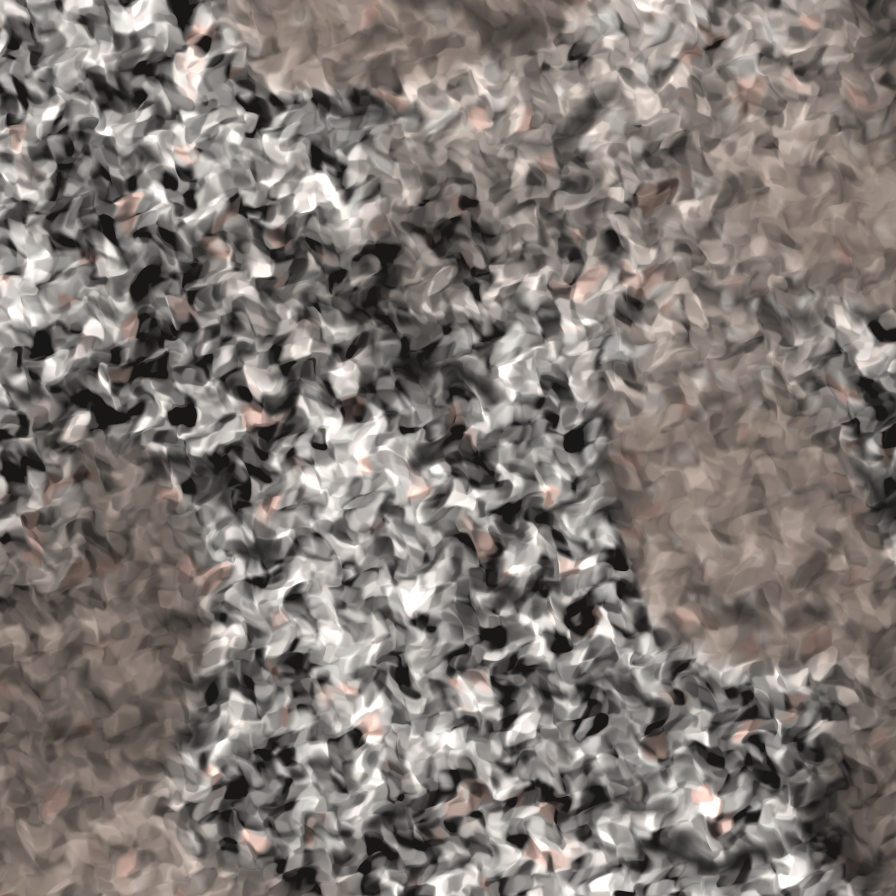
Give the GLSL for this texture, as a Shadertoy shader.

```glsl
// Weathered granite: soft grey grains, brown dusty patches, dark cracks and pale flakes.

const vec3 NEUTRAL_TINT = vec3(1.025, 0.995, 0.97);
const vec3 BROWN_TINT = vec3(1.09, 0.985, 0.92);
const vec3 PINK_TINT = vec3(1.20, 0.97, 0.89);
const vec3 CRACK_COLOR = vec3(0.10, 0.098, 0.095);
const vec3 FLAKE_COLOR = vec3(0.89, 0.88, 0.86);

float hash(vec2 p, float seed) {
    vec3 q = fract(vec3(p.xyx) * 0.1031 + seed * 0.137);
    q += dot(q, q.yzx + 33.33);
    return fract((q.x + q.y) * q.z);
}

vec2 hash2(vec2 p, float seed) {
    return vec2(hash(p, seed), hash(p, seed + 5.3));
}

// Layered sines that bend straight shapes into ragged ones.
vec2 warp(vec2 p, float frequency, float amount) {
    vec2 bend = vec2(0.0);
    float weight = 1.0;
    for (int i = 0; i < 3; i++) {
        bend += weight * sin(p.yx * frequency + bend.yx * 2.0 + vec2(1.7, 4.1) * float(i + 1));
        p = mat2(0.8, 0.6, -0.6, 0.8) * p;
        frequency *= 1.8;
        weight *= 0.6;
    }
    return bend * amount;
}

// Cellular noise with blended cells: x is the brightness, y the tint value.
vec2 softCells(vec2 p, float sharpness, float seed) {
    vec2 cell = floor(p), total = vec2(0.0);
    float weights = 0.0;
    for (int y = -1; y <= 1; y++)
    for (int x = -1; x <= 1; x++) {
        vec2 id = cell + vec2(x, y);
        vec2 offset = p - id - hash2(id, seed);
        float weight = exp(-sharpness * dot(offset, offset));
        total += weight * hash2(id, seed + 11.0);
        weights += weight;
    }
    return total / weights;
}

// Coverage of scattered capsules, one possible capsule per cell.
float scatter(vec2 p, float chance, float halfLength, float radius,
              float angle, float spread, float softness, float seed) {
    vec2 cell = floor(p);
    float cover = 0.0;
    for (int y = -1; y <= 1; y++)
    for (int x = -1; x <= 1; x++) {
        vec2 id = cell + vec2(x, y);
        float present = step(hash(id, seed), chance);
        float size = mix(0.5, 1.2, hash(id, seed + 2.0));
        float turn = angle + spread * (hash(id, seed + 3.0) - 0.5);
        vec2 axis = vec2(cos(turn), sin(turn));
        vec2 offset = p - id - mix(vec2(0.2), vec2(0.8), hash2(id, seed + 7.0));
        float along = clamp(dot(offset, axis), -halfLength * size, halfLength * size);
        float edge = length(offset - axis * along) - radius * size;
        cover = max(cover, present * smoothstep(softness, -softness, edge));
    }
    return cover;
}

void mainImage(out vec4 fragColor, in vec2 fragCoord) {
    vec2 uv = fragCoord / iResolution.y;
    vec2 broad = uv + warp(uv, 9.0, 0.025);
    vec2 ragged = uv + warp(uv, 75.0, 0.0045);

    // Broad regions: shade, dusty patches and a pale band on the left.
    float shade = softCells(broad * 7.0, 5.0, 3.0).x - 0.5;
    float dust = smoothstep(0.50, 0.76, softCells(broad * 4.2, 5.0, 8.0).x);
    float paleBand = smoothstep(0.17, 0.02, broad.x) * smoothstep(0.25, 0.5, uv.y);
    dust *= 1.0 - paleBand;

    // Grains in three sizes, muted where dust lies.
    vec2 coarse = softCells(ragged * 40.0, 11.0, 1.0);
    vec2 medium = softCells(ragged * 66.0 + 17.0, 9.0, 2.0);
    vec2 fine = softCells(ragged * 105.0 + 31.0, 7.0, 4.0);
    float grain = 0.40 * (coarse.x - 0.5) + 0.40 * (medium.x - 0.5) + 0.22 * (fine.x - 0.5);
    grain *= mix(1.2, 0.4, dust);
    grain += 0.9 * grain * abs(grain);
    float tone = 0.445 + grain + 0.42 * shade * (1.0 - 0.6 * dust) + 0.13 * paleBand;

    // Warm tints on dust and on a few grains.
    vec3 tint = mix(NEUTRAL_TINT, BROWN_TINT, dust);
    tint = mix(tint, PINK_TINT, 0.7 * smoothstep(0.84, 0.97, coarse.y));
    vec3 color = max(tone, 0.09) * tint;

    // Dark cracks, long ones and small pits.
    vec2 crackPoint = ragged + warp(uv, 28.0, 0.010);
    float cracks = scatter(crackPoint * 5.5, 0.5, 0.32, 0.06, -0.5, 1.6, 0.09, 21.0);
    float pits = scatter(crackPoint * 15.0, 0.22, 0.22, 0.11, -0.4, 2.4, 0.13, 37.0);
    color = mix(color, CRACK_COLOR, max(0.88 * cracks, 0.75 * pits) * (1.0 - 0.45 * dust));

    // Pale flakes, more frequent in bright regions.
    float bright = smoothstep(-0.15, 0.2, shade + 0.3 * paleBand);
    float flakes = scatter(ragged * 17.0, 0.20, 0.10, 0.18, 0.6, 3.0, 0.09, 52.0);
    float chips = scatter(ragged * 34.0, 0.26, 0.16, 0.20, 0.4, 3.0, 0.16, 64.0);
    float pale = max(0.9 * flakes * mix(0.45, 1.0, bright), 0.8 * chips * bright);
    vec3 flakeColor = FLAKE_COLOR * (0.94 + 0.25 * (fine.x - 0.5));
    color = mix(color, flakeColor, pale * (1.0 - 0.7 * dust));

    fragColor = vec4(clamp(color, 0.0, 1.0), 1.0);
}
```
